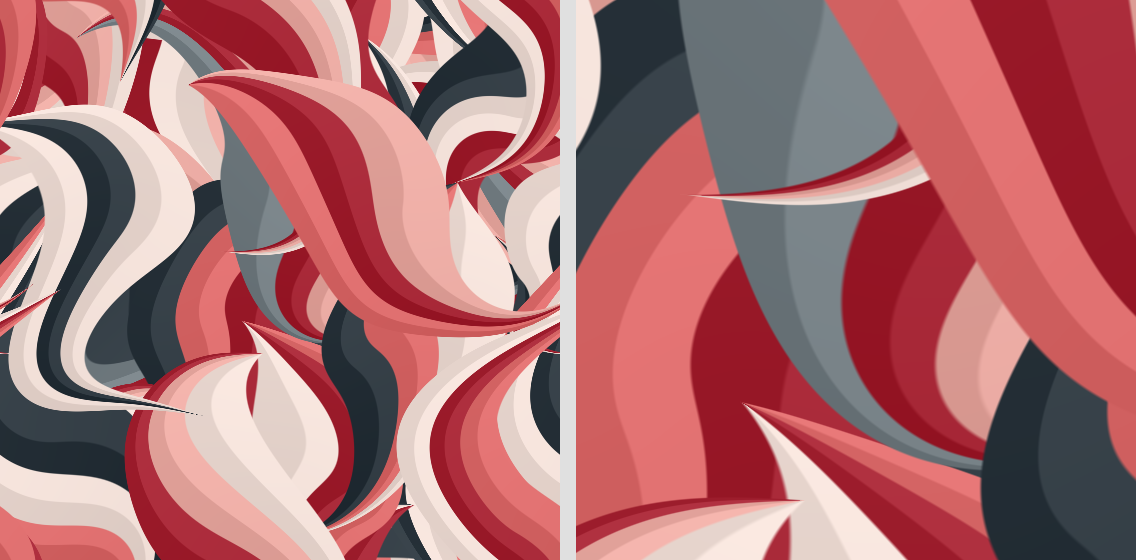
Left: the whole. Right: its middle third, enlarged.
Write a three.js fragment shader that draws this pattern.

```glsl
// Seamless swirl of tapering S-curved ribbons in cream, crimson, coral and slate.
varying vec2 vUv;

const vec3 CREAM   = vec3(0.92, 0.85, 0.82);
const vec3 CRIMSON = vec3(0.63, 0.13, 0.19);
const vec3 SLATE   = vec3(0.17, 0.21, 0.24);
const vec3 BLUSH   = vec3(0.90, 0.65, 0.62);
const vec3 CORAL   = vec3(0.85, 0.41, 0.41);
const vec3 STEEL   = vec3(0.45, 0.49, 0.51);

const int   RIBBONS = 38;
const float HUES    = 3.0;     // hues across a ribbon, two tones each
const float TONE    = 0.04;    // light and dark step within a hue
const float GLOW    = 0.025;   // soft gradient along a ribbon
const float EDGE    = 0.0013;  // edge softness
const float WARP    = 0.035;   // bending of the whole plane
const vec2  LENGTH  = vec2(0.30, 0.44);   // half length, least and most
const vec2  WIDTH   = vec2(0.10, 0.155);  // half width, least and most
const float BEND    = 0.11;    // sideways bulge of the spine
const float TWIST   = 2.1;     // swirl towards the tips
const float TAU     = 6.2831853;

float hash(float n) {
  return fract(sin(n * 12.9898 + 4.137) * 43758.547);
}

// Palette lookup, each hue spanning its share of 0..1
vec3 hue(float x) {
  if (x < 0.30) return CREAM;
  if (x < 0.53) return CRIMSON;
  if (x < 0.70) return SLATE;
  if (x < 0.82) return BLUSH;
  if (x < 0.95) return CORAL;
  return STEEL;
}

// Flat colour of one stripe of a ribbon
vec3 stripe(float ribbon, float index) {
  index = clamp(index, 0.0, 2.0 * HUES - 1.0);
  float tone = mod(index, 2.0) < 0.5 ? TONE : -TONE;
  return hue(fract((ribbon * HUES + floor(index * 0.5)) * 0.618034 + 0.11)) + tone;
}

// Periodic bending of the plane
vec2 warp(vec2 p) {
  p += WARP * sin(TAU * p.yx + vec2(0.7, 2.9));
  return p + WARP * 0.6 * sin(TAU * 2.0 * p.yx + vec2(4.1, 1.3));
}

// Paint one ribbon over the colour below
vec3 paintRibbon(vec3 below, vec2 p, float id) {
  vec2 centre = fract((id + 1.0) * vec2(0.754878, 0.569840));
  vec2 d = fract(p - centre + 0.5) - 0.5;
  float halfLength = mix(LENGTH.x, LENGTH.y, hash(id + 0.31));
  float side = hash(id + 0.57) < 0.5 ? -1.0 : 1.0;

  // Swirled local frame
  float angle = TAU * hash(id + 0.83)
              + side * TWIST * mix(0.5, 1.0, hash(id + 0.17)) * length(d) / halfLength;
  float c = cos(angle), s = sin(angle);
  vec2 q = vec2(c * d.x + s * d.y, c * d.y - s * d.x);

  // Bulging spine and a width that runs out to points
  float u = q.x / halfLength;
  float taper = 1.0 - u * u;
  float spine = BEND * (2.0 * hash(id + 0.41) - 1.0) * taper;
  float width = mix(WIDTH.x, WIDTH.y, hash(id + 0.69)) * taper * max(1.0 + 0.45 * u, 0.3);
  float across = q.y - spine;
  float inside = width - abs(across);
  if (inside < -EDGE) return below;

  // Stripes of uneven, changing width
  float w = max(width, EDGE);
  float v = clamp(across / w, -1.0, 1.0);
  float drift = 0.16 * sin(3.0 * u + TAU * hash(id + 0.23)) * (1.0 - v * v);
  float t = 2.0 * HUES * (0.5 + 0.5 * v + drift);
  float soft = min(HUES * EDGE / w, 0.5);
  float border = floor(t + 0.5);
  vec3 paint = mix(stripe(id, border - 1.0), stripe(id, border),
                   smoothstep(-soft, soft, t - border));
  return mix(below, paint + GLOW * u, smoothstep(-EDGE, EDGE, inside));
}

void main() {
  vec2 p = warp(vUv);

  // Pale ground in the gaps
  vec3 colour = mix(CREAM, BLUSH, 0.5 + 0.5 * sin(TAU * (p.x + p.y)));

  for (int i = 0; i < RIBBONS; i++) {
    colour = paintRibbon(colour, p, float(i));
  }
  gl_FragColor = vec4(clamp(colour, 0.0, 1.0), 1.0);
}
```
